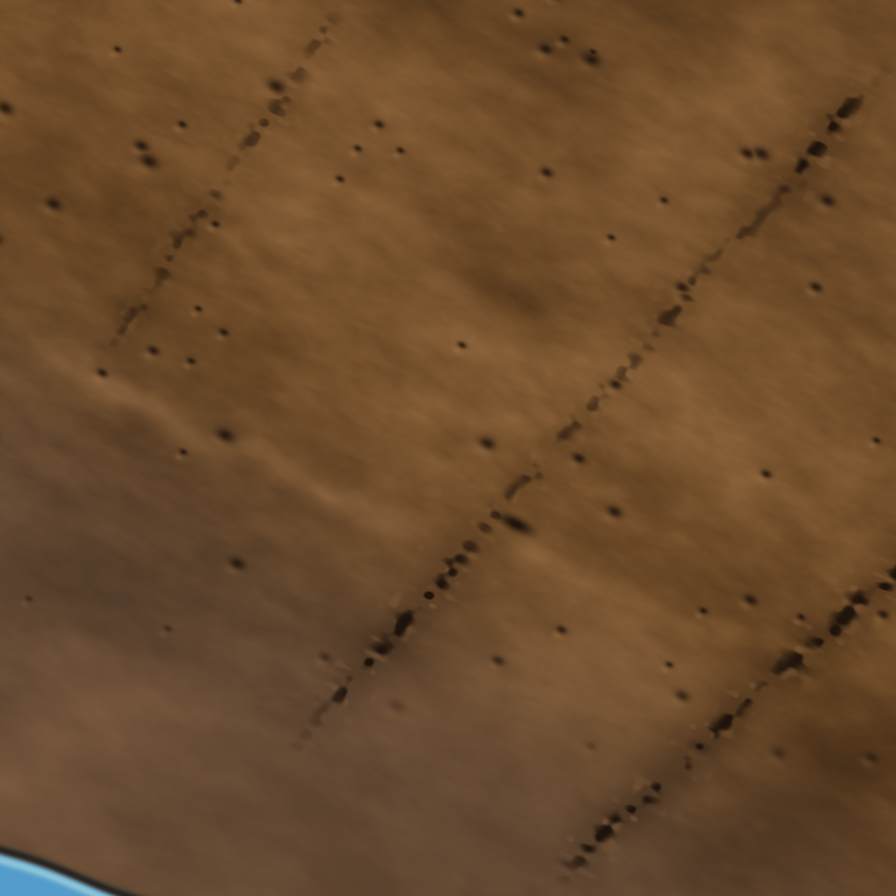
Write a Shadertoy shader that draws this texture.

```glsl
// Weathered brown rock plain with diagonal rubble cracks, pale streaks and a blue corner.

const vec3 DARK_EARTH  = vec3(0.34, 0.225, 0.115);
const vec3 MID_EARTH   = vec3(0.44, 0.30, 0.16);
const vec3 LIGHT_EARTH = vec3(0.54, 0.38, 0.225);
const vec3 GREY_EARTH  = vec3(0.38, 0.28, 0.20);
const vec3 PIT_COLOR   = vec3(0.10, 0.06, 0.035);
const vec3 DUST_COLOR  = vec3(0.66, 0.49, 0.31);
const vec3 SKY_BLUE    = vec3(0.33, 0.61, 0.80);
const float GRAIN_ANGLE = -0.46;

vec2 hash2(vec2 p) {
    vec3 q = fract(vec3(p.xyx) * vec3(0.1031, 0.1030, 0.0973));
    q += dot(q, q.yzx + 33.33);
    return fract((q.xx + q.yz) * q.zy);
}

float noise(vec2 p) {
    vec2 i = floor(p), f = fract(p);
    f = f * f * (3.0 - 2.0 * f);
    vec2 e = vec2(1.0, 0.0);
    return mix(mix(hash2(i).x, hash2(i + e).x, f.x),
               mix(hash2(i + e.yx).x, hash2(i + e.xx).x, f.x), f.y);
}

float fbm(vec2 p, int octaves) {
    float sum = 0.0, amp = 0.5;
    for (int i = 0; i < octaves; i++) {
        sum += amp * (noise(p) - 0.5);
        p = mat2(1.6, 1.2, -1.2, 1.6) * p + 17.3;
        amp *= 0.55;
    }
    return sum;
}

vec2 rotate(vec2 p, float angle) {
    float c = cos(angle), s = sin(angle);
    return vec2(c * p.x + s * p.y, c * p.y - s * p.x);
}

// Soft elliptical patch
float patchAt(vec2 p, vec2 center, vec2 radius, float angle) {
    vec2 q = rotate(p - center, angle) / radius;
    return exp(-dot(q, q));
}

// Position along (x, 0 to 1) and signed distance across (y) a segment
vec2 alongAcross(vec2 p, vec2 a, vec2 b) {
    vec2 d = b - a;
    return vec2(dot(p - a, d) / dot(d, d), dot(p - a, vec2(-d.y, d.x)) / length(d));
}

// Rubble crack: x = pits, y = lit stones, z = soft shade
vec3 crack(vec2 p, vec2 a, vec2 b, float width) {
    vec2 s = alongAcross(p, a, b);
    s.y += 0.025 * fbm(p * 14.0, 3);
    float ends = smoothstep(-0.04, 0.08, s.x) * smoothstep(1.04, 0.88, s.x);
    float patchy = ends * (0.45 + 0.55 * smoothstep(0.25, 0.65, noise(vec2(s.x * 9.0, a.x * 40.0))));
    float core = exp(-s.y * s.y / (width * width));
    float wide = exp(-s.y * s.y / (width * width * 7.0));
    vec2 q = rotate(p, GRAIN_ANGLE) * vec2(75.0, 115.0);
    float pits = smoothstep(0.50, 0.85, noise(q) * 0.75 + core * 0.28);
    float stones = smoothstep(0.62, 0.95, noise(q + vec2(-0.7, 1.0)));
    return vec3(pits * core, stones * wide * 0.5, wide * 0.55) * patchy;
}

// Scattered stones: x = dark pit, y = lit rim
vec2 specks(vec2 p, float cells, float density) {
    vec2 q = rotate(p, GRAIN_ANGLE) * cells, result = vec2(0.0);
    vec2 cell = floor(q);
    for (int y = -1; y <= 1; y++)
    for (int x = -1; x <= 1; x++) {
        vec2 id = cell + vec2(x, y);
        vec2 r = hash2(id + 5.0), k = hash2(id + 71.0);
        vec2 d = q - id - r;
        float size = mix(0.07, 0.17, k.y * k.y), on = step(k.x, density);
        vec2 stretch = vec2(size * 1.5, size);
        vec2 pit = d / stretch, rim = (d + vec2(0.05, 0.18)) / stretch;
        result = max(result, on * vec2(exp(-dot(pit, pit)), exp(-dot(rim, rim))));
    }
    return result;
}

// Pale streak along a segment, feathered by noise
float streak(vec2 p, vec2 a, vec2 b, float width) {
    vec2 s = alongAcross(p, a, b);
    s.y += 0.05 * fbm(p * 9.0, 4);
    float ends = smoothstep(-0.05, 0.1, s.x) * smoothstep(1.05, 0.85, s.x);
    return ends * exp(-s.y * s.y / (width * width)) * (0.5 + noise(p * 25.0));
}

void mainImage(out vec4 fragColor, in vec2 fragCoord) {
    vec2 p = fragCoord / iResolution.y;
    vec2 grain = rotate(p, GRAIN_ANGLE);
    float rough = smoothstep(0.1, 0.75, p.y + 0.35 * p.x);

    // Broad light and dark ground, then directional grain
    vec2 warped = p + 0.09 * vec2(fbm(p * 6.0, 4), fbm(p * 6.0 + 40.0, 4));
    float tone = 0.47 + 0.75 * fbm(grain * vec2(4.0, 9.0), 5);
    tone += mix(0.25, 0.6, rough) * fbm(grain * vec2(22.0, 48.0), 4);
    tone += 0.36 * patchAt(warped, vec2(0.45, 0.73), vec2(0.36, 0.11), -0.5);
    tone += 0.30 * patchAt(warped, vec2(0.80, 0.50), vec2(0.20, 0.09), -0.45);
    tone += 0.25 * patchAt(warped, vec2(0.80, 0.84), vec2(0.07, 0.13), -0.5);
    tone += 0.22 * patchAt(warped, vec2(0.62, 0.27), vec2(0.14, 0.07), -0.4);
    tone += 0.30 * patchAt(warped, vec2(0.10, 0.18), vec2(0.18, 0.08), 0.4);
    tone -= 0.50 * patchAt(warped, vec2(0.57, 0.68), vec2(0.09, 0.028), -0.65);
    tone -= 0.32 * patchAt(warped, vec2(0.68, 0.93), vec2(0.12, 0.10), 0.7);
    tone -= 0.25 * patchAt(warped, vec2(0.12, 0.38), vec2(0.24, 0.10), -0.4);
    tone -= 0.45 * patchAt(warped, vec2(0.95, 0.12), vec2(0.20, 0.10), 0.6);
    tone -= 0.28 * patchAt(warped, vec2(0.03, 0.72), vec2(0.14, 0.13), 0.0);
    tone += 0.40 * streak(p, vec2(0.03, 0.61), vec2(0.47, 0.40), 0.018);
    tone += 0.35 * streak(p, vec2(0.58, 0.38), vec2(0.90, 0.27), 0.016);

    // Cracks and loose stones
    vec3 rubble = crack(p, vec2(0.98, 0.91), vec2(0.32, 0.16), 0.012);
    rubble = max(rubble, crack(p, vec2(1.04, 0.40), vec2(0.62, 0.02), 0.011));
    rubble = max(rubble, 0.5 * crack(p, vec2(0.38, 0.98), vec2(0.11, 0.59), 0.011));
    float crowd = 0.03 + 0.09 * rough + 0.2 * patchAt(p, vec2(0.17, 0.93), vec2(0.2, 0.1), 0.0);
    vec2 stones = specks(p, 23.0, crowd) * smoothstep(0.2, 0.45, p.y + 0.2 * p.x);
    float slab = patchAt(p, vec2(0.576, 0.415), vec2(0.019, 0.007), GRAIN_ANGLE);
    tone = clamp(tone - 0.65 * rubble.z, -0.3, 1.25);

    // Earth colours, greyer toward the lower left
    vec3 color = mix(DARK_EARTH, MID_EARTH, min(tone * 2.0, 1.0));
    color = mix(color, LIGHT_EARTH, max(tone * 2.0 - 1.0, 0.0));
    float greyness = 1.0 - smoothstep(0.38, 0.82, p.x * 0.6 + p.y);
    color = mix(color, GREY_EARTH * (0.76 + 0.48 * tone), greyness * 0.9);
    color = mix(color, DUST_COLOR, clamp(rubble.y * 0.6 + stones.y * 0.3, 0.0, 0.7));
    color = mix(color, PIT_COLOR, clamp(max(rubble.x, stones.x * 0.8) + slab, 0.0, 0.92));

    // Blue corner with a dark rim and pale inner line
    float edge = 0.052 - 0.35 * p.x - p.y + 0.002 * sin(p.x * 35.0);
    color = mix(color, vec3(0.10, 0.12, 0.13), 0.85 * exp(-pow(edge / 0.005, 2.0)));
    vec3 blue = mix(SKY_BLUE, vec3(0.55, 0.77, 0.84), exp(-pow((edge - 0.012) / 0.005, 2.0)));
    color = mix(color, blue, smoothstep(0.002, 0.009, edge));

    fragColor = vec4(color, 1.0);
}
```
